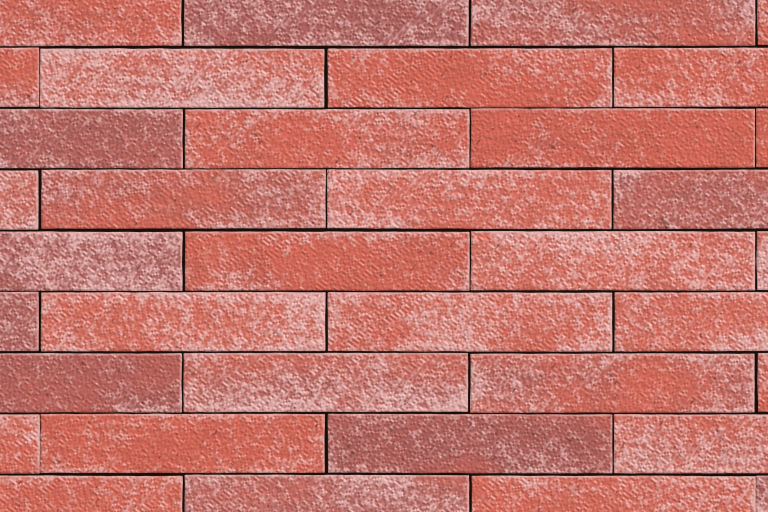
Write a WebGL 2 fragment shader that draws this texture.

```glsl
#version 300 es
precision highp float;
// Stacked red brick wall with dark open joints and pale, salt-worn faces.
uniform vec2 u_resolution;
out vec4 outColor;

// Layout, in units of the canvas height
const vec2 BRICK = vec2(0.5596, 0.1192);   // pitch of the bond
const vec2 FIRST_JOINT = vec2(0.0776, 0.0918); // from the upper left
const float HALF_GAP = 0.0019;
const float CORNER = 0.002;
const float TILT = 0.007;
const vec2 SHIFT = vec2(0.004, 0.0024);
const float EDGE_WOBBLE = 0.0026;

// Surface
const float SALT_MIN = 0.10;
const float SALT_RANGE = 0.36;
const float EDGE_SALT = 0.42;
const float EDGE_REACH = 0.014;
const float RELIEF = 0.24;

const vec3 RED = vec3(0.79, 0.365, 0.30);
const vec3 DUSKY = vec3(0.635, 0.335, 0.315);
const vec3 PALE = vec3(0.885, 0.70, 0.69);
const vec3 RIM = vec3(0.90, 0.70, 0.67);
const vec3 JOINT = vec3(0.10, 0.05, 0.04);
const mat2 TURN = mat2(1.6, 1.2, -1.2, 1.6); // doubles and rotates

float hash(vec2 p) {
    return fract(sin(dot(p, vec2(127.1, 311.7))) * 43758.5453);
}

float noise(vec2 p) {
    vec2 i = floor(p), f = fract(p);
    f = f * f * (3.0 - 2.0 * f);
    return mix(mix(hash(i), hash(i + vec2(1, 0)), f.x),
               mix(hash(i + vec2(0, 1)), hash(i + vec2(1, 1)), f.x), f.y);
}

float fbm(vec2 p) {
    float sum = 0.0, amp = 0.5;
    for (int i = 0; i < 4; i++) {
        sum += amp * noise(p);
        p = TURN * p + 17.3;
        amp *= 0.5;
    }
    return sum / 0.9375;
}

float roundedBox(vec2 p, vec2 halfSize, float r) {
    vec2 q = abs(p) - halfSize + r;
    return length(max(q, 0.0)) + min(max(q.x, q.y), 0.0) - r;
}

// Fired clay, salt bloom and grain on one face
vec3 brickFace(vec2 p, vec2 id, float d) {
    vec2 seed = p + 3.7 * vec2(hash(id + 5.1), hash(id + 8.3));
    float patches = fbm(seed * vec2(6.0, 13.0));
    float flecks = fbm(TURN * seed * 45.0);
    float grain = noise(TURN * seed * 125.0);
    float speckle = 0.6 * flecks + 0.4 * grain;

    // Kiln tone differs by brick and drifts across it
    float burnt = smoothstep(0.35, 1.0, hash(id + 7.7) + 0.7 * (patches - 0.5));
    vec3 clay = mix(RED, DUSKY, burnt);
    clay *= 0.95 + 0.10 * fbm(seed * 24.0 + 9.0);

    // Salt: a thin even haze, then flecks gathering toward the edges
    float level = SALT_MIN + SALT_RANGE * hash(id + 11.9);
    float edge = EDGE_SALT * exp(d / EDGE_REACH) * smoothstep(0.25, 0.65, patches);
    float cover = level + edge + 0.75 * (patches - 0.5) + 1.7 * (speckle - 0.5);
    float salt = 0.06 + 0.25 * level + 0.75 * smoothstep(0.05, 0.95, cover);
    vec3 color = mix(clay, PALE, min(salt, 1.0));

    // Light from the upper right picks out the rough surface
    float slope = grain - noise(TURN * (seed * 125.0 + vec2(0.3, 0.35)));
    color *= 1.0 + RELIEF * slope;
    float pit = smoothstep(0.88, 0.98, noise(TURN * seed * 60.0 + 31.0));
    return color * (1.0 - 0.25 * pit);
}

void main() {
    float px = 1.0 / u_resolution.y;
    vec2 p = gl_FragCoord.xy * px;

    // Running bond, rows counted downwards
    vec2 wall = vec2(p.x, 1.0 - p.y) - FIRST_JOINT;
    float row = floor(wall.y / BRICK.y);
    wall.x -= 0.5 * BRICK.x * mod(row, 2.0);
    vec2 id = vec2(floor(wall.x / BRICK.x), row);
    vec2 local = wall - (id + 0.5) * BRICK;
    local.y = -local.y;

    // Each brick sits a little askew
    vec2 jitter = vec2(hash(id + 1.3), hash(id + 4.9)) - 0.5;
    local += SHIFT * jitter;
    local.y += TILT * (hash(id + 6.6) - 0.5) * local.x;
    vec2 halfSize = 0.5 * BRICK - HALF_GAP;
    float d = roundedBox(local, halfSize, CORNER);
    d += EDGE_WOBBLE * (fbm(p * 26.0 + id * 3.1) - 0.5);

    vec3 color = brickFace(p, id, d);

    // Bright upper and right arrises, dimmer lower and left ones
    vec2 lit = smoothstep(halfSize - 0.006, halfSize - 0.002, local);
    float rim = max(lit.x, lit.y) * (0.25 + 0.6 * noise(p * 60.0 + id));
    color = mix(color, RIM, rim);
    vec2 shaded = smoothstep(halfSize - 0.005, halfSize, -local);
    color *= 1.0 - 0.2 * max(shaded.x, shaded.y);

    float soft = max(0.7 * px, 0.001);
    color = mix(color, JOINT, smoothstep(-soft, soft, d));
    outColor = vec4(color, 1.0);
}
```
